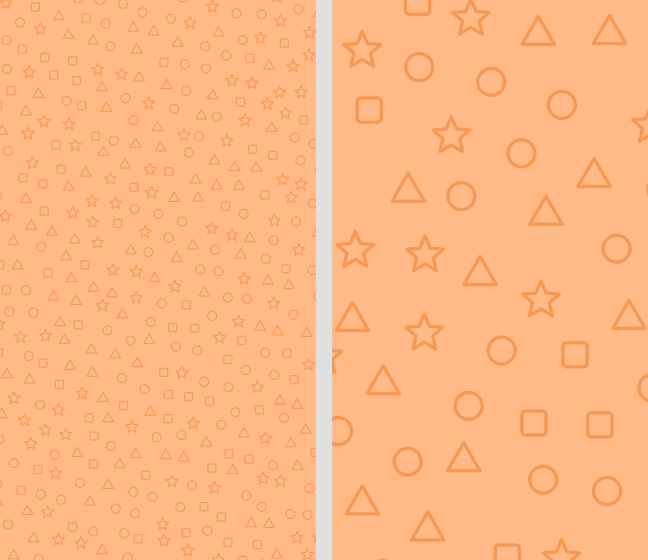
Left, the full canvas; right, a detail of the centre.
Write a WebGL 2 fragment shader that draws this pattern.

```glsl
#version 300 es
precision highp float;
// Scattered outline icons (circles, rounded squares, triangles, stars) on peach.
// Each cell of a tilted, staggered lattice holds one jittered upright icon,
// drawn as a thin stroke around an unsigned distance to its outline.

#define CELL vec2(0.0435, 0.0382)   // lattice pitch, in canvas heights
#define TILT 0.24                   // lattice rotation, radians
#define JITTER 0.42                 // full range of displacement, in cells
#define STROKE 0.0020               // line width
#define CIRCLE_RADIUS 0.0080
#define SQUARE_HALF 0.0072
#define SQUARE_CORNER 0.0022
#define TRIANGLE_RADIUS 0.0111
#define STAR_RADIUS 0.0114
#define STAR_WAIST 0.46             // inner radius over outer radius
#define PAPER vec3(1.0, 0.73, 0.53)
#define INK vec3(0.97, 0.595, 0.325)

uniform vec2 u_resolution;
out vec4 fragColor;

const float PI = 3.14159;

vec3 hash3(vec2 cell) {
    vec3 h = fract(vec3(cell.xyx) * vec3(0.1031, 0.1030, 0.0973));
    h += dot(h, h.yxz + 33.33);
    return fract((h.xxy + h.yzz) * h.zyx);
}

float segmentDistance(vec2 p, vec2 a, vec2 b) {
    vec2 ab = b - a;
    float t = clamp(dot(p - a, ab) / dot(ab, ab), 0.0, 1.0);
    return length(p - a - ab * t);
}

// Outline of an upright star; a waist of cos(PI / points) gives a polygon.
float starOutline(vec2 p, float points, float radius, float waist) {
    float halfSector = PI / points;
    float angle = atan(p.x, p.y) + halfSector;
    angle = abs(mod(angle, 2.0 * halfSector) - halfSector);
    vec2 folded = length(p) * vec2(sin(angle), cos(angle));
    vec2 inner = radius * waist * vec2(sin(halfSector), cos(halfSector));
    return segmentDistance(folded, vec2(0.0, radius), inner);
}

float squareOutline(vec2 p) {
    vec2 q = abs(p) - SQUARE_HALF + SQUARE_CORNER;
    float inside = min(max(q.x, q.y), 0.0);
    return abs(length(max(q, 0.0)) + inside - SQUARE_CORNER);
}

float iconOutline(vec2 p, float kind) {
    if (kind < 0.28) return abs(length(p) - CIRCLE_RADIUS);
    if (kind < 0.50) return squareOutline(p);
    if (kind < 0.76) return starOutline(p, 3.0, TRIANGLE_RADIUS, 0.5);
    return starOutline(p, 5.0, STAR_RADIUS, STAR_WAIST);
}

// Distance to the nearest icon outline among the neighbouring cells.
float patternDistance(vec2 p) {
    float c = cos(TILT), s = sin(TILT);
    mat2 tilt = mat2(c, s, -s, c);
    vec2 lattice = tilt * p;
    float row = floor(lattice.y / CELL.y);
    float nearest = 1.0;
    for (int j = -1; j <= 1; j++) {
        float y = row + float(j);
        float stagger = 0.5 * mod(y, 2.0);
        float column = floor(lattice.x / CELL.x - stagger);
        for (int i = -1; i <= 1; i++) {
            vec2 cell = vec2(column + float(i), y);
            vec3 random = hash3(cell + 71.0);
            vec2 center = cell + vec2(stagger, 0.0) + 0.5;
            center += JITTER * (random.xy - 0.5);
            vec2 upright = (lattice - center * CELL) * tilt;
            nearest = min(nearest, iconOutline(upright, random.z));
        }
    }
    return nearest;
}

void main() {
    float pixel = 1.0 / u_resolution.y;
    float d = patternDistance(gl_FragCoord.xy * pixel);
    float coverage = clamp(0.5 + (0.5 * STROKE - d) / pixel, 0.0, 1.0);
    fragColor = vec4(mix(PAPER, INK, coverage), 1.0);
}
```
